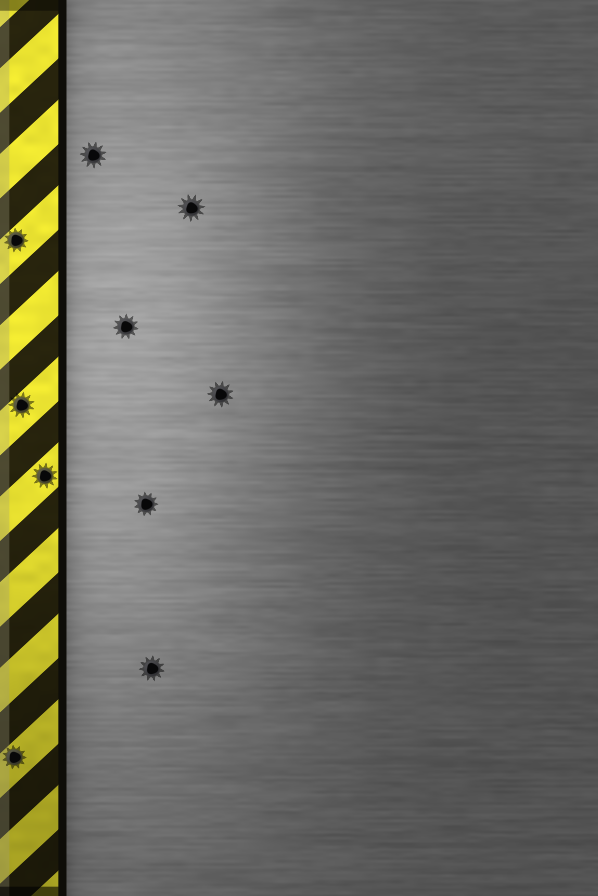
Reproduce this background procedurally as a Shadertoy shader.

```glsl
// Brushed steel sheet with a bevelled hazard strip on the left and scattered bullet holes.
// The sheet is a soft light over stretched value noise; the strip is a slanted repeat;
// each hole is a dark core in a spiky dented ring. Lengths are in canvas heights.

const float STRIPE_EDGE = 0.0651;
const float STRIP_EDGE = 0.0742;
const float STRIPE_PERIOD = 0.0956;
const vec3 YELLOW = vec3(0.93, 0.90, 0.19);
const vec3 BLACK_PAINT = vec3(0.155, 0.14, 0.05);
const vec2 HOLES[10] = vec2[10](
    vec2(0.104, 0.827), vec2(0.2135, 0.768), vec2(0.018, 0.732), vec2(0.1405, 0.6355),
    vec2(0.246, 0.560), vec2(0.024, 0.548), vec2(0.050, 0.469), vec2(0.163, 0.4375),
    vec2(0.1695, 0.254), vec2(0.016, 0.155));

float hash(vec2 p) {
    return fract(sin(dot(p, vec2(127.1, 311.7))) * 43758.5453);
}

float noise(vec2 p) {
    vec2 cell = floor(p), f = fract(p);
    f = f * f * (3.0 - 2.0 * f);
    return mix(mix(hash(cell), hash(cell + vec2(1, 0)), f.x),
               mix(hash(cell + vec2(0, 1)), hash(cell + vec2(1, 1)), f.x), f.y);
}

// Coverage of the region where dist is negative
float fill(float dist, float soft) {
    return 1.0 - smoothstep(-soft, soft, dist);
}

// Horizontal brush marks, centred on zero
float brushMarks(vec2 p) {
    float fine = noise(p * vec2(16.0, 310.0)) - 0.5;
    float broad = noise(p * vec2(9.0, 90.0) + 17.0) - 0.5;
    float grain = noise(p * vec2(70.0, 260.0) + 41.0) - 0.5;
    return 0.045 * fine + 0.03 * broad + 0.025 * grain;
}

vec3 steel(vec2 p) {
    vec2 q = (p - vec2(0.115, 0.63)) / vec2(0.222, 0.53);
    float light = 0.325 + 0.31 * exp(-dot(q, q));
    light += 0.03 * smoothstep(0.5, 1.0, p.y) * smoothstep(0.1, 0.4, p.x);
    light *= 1.0 - 0.2 * exp(-max(p.x - STRIP_EDGE, 0.0) / 0.012);
    return vec3(light + brushMarks(p) * (0.55 + light));
}

vec3 hazardStrip(vec2 p, float px) {
    // Slanted stripes
    float phase = (1.0 - p.y + 0.93 * p.x - 0.0762) / STRIPE_PERIOD;
    float fromCentre = abs(fract(phase + 0.24) - 0.5);
    float yellow = fill(fromCentre - 0.26, px / STRIPE_PERIOD);
    vec3 color = mix(BLACK_PAINT, YELLOW, yellow);

    // Dimmer paint toward the bottom, with a little wear
    color *= mix(0.70, 1.0, smoothstep(0.05, 0.55, p.y));
    color *= 0.96 + 0.08 * noise(p * vec2(60.0, 90.0));

    // Bevels: lit left side, shaded top, bottom and right sides
    color = mix(color, vec3(0.62, 0.61, 0.50), 0.32 * fill(p.x - 0.0104, px));
    color *= 1.0 - 0.42 * fill(0.988 - p.y, px);
    color *= 1.0 - 0.60 * fill(p.y - 0.0104, px);
    return mix(vec3(0.055, 0.052, 0.03), color, fill(p.x - STRIPE_EDGE, px));
}

vec3 bulletHole(vec3 color, vec2 q, float seed, float px) {
    float r = length(q);
    float angle = atan(q.y, q.x);

    // Spiky rim
    float spikes = pow(0.5 + 0.5 * cos(11.0 * angle + 6.283 * seed), 2.0);
    float reach = 0.0098 + (0.0035 + 0.0025 * seed) * spikes;
    color *= 1.0 - 0.48 * fill(r - reach, 1.2 * px);

    // Dent, darker toward its lower right side
    float shade = 0.5 + 0.5 * dot(q, vec2(0.7, -0.7)) / max(r, 0.0001);
    color = mix(color, vec3(0.32, 0.32, 0.34) - 0.16 * shade, 0.7 * fill(r - 0.0088, px));

    // Punched core
    float core = length(q - vec2(0.0005, -0.0003)) - 0.0062 - 0.0005 * cos(3.0 * angle + seed);
    return mix(color, vec3(0.03, 0.03, 0.035), fill(core, px));
}

void mainImage(out vec4 fragColor, in vec2 fragCoord) {
    vec2 p = fragCoord / iResolution.y;
    float px = 0.75 / iResolution.y;

    vec3 color = mix(steel(p), hazardStrip(p, px), fill(p.x - STRIP_EDGE, px));
    for (int i = 0; i < HOLES.length(); i++) {
        color = bulletHole(color, p - HOLES[i], hash(HOLES[i]), px);
    }
    fragColor = vec4(clamp(color, 0.0, 1.0), 1.0);
}
```
